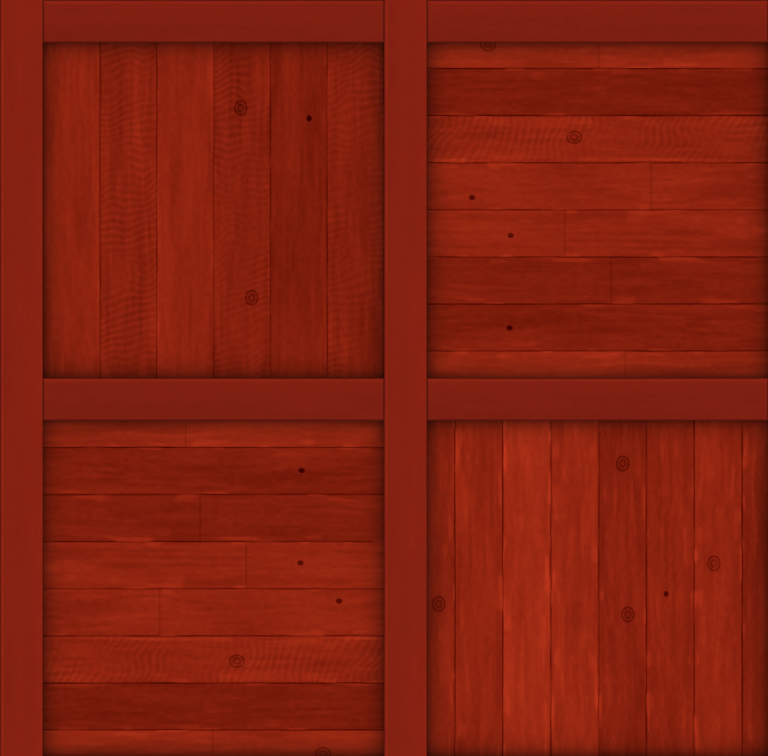
This texture is drawn by a Shadertoy shader. Its source:

```glsl
// Red painted barn wall: a 2 x 2 grid of framed panels filled with worn planks.
// Plank direction alternates like a checkerboard; the two horizontal panels are
// half-turns of each other. Grain, knots, saw marks and scuffs come from noise.

const vec3 DEEP_RED   = vec3(0.39, 0.07, 0.02);
const vec3 BRIGHT_RED = vec3(0.61, 0.16, 0.075);
const vec3 FRAME_RED  = vec3(0.505, 0.127, 0.072);
const float FRAME = 0.1125;   // frame width as a share of a cell

// Base brightness of each plank, eight per panel style
const float PLANK_TONE[24] = float[24](
    0.72, 0.64, 0.74, 0.56, 0.50, 0.56, 0.56, 0.56,
    0.88, 0.48, 0.74, 0.74, 0.76, 0.52, 0.50, 0.92,
    0.72, 0.76, 1.00, 0.88, 0.58, 0.68, 0.78, 0.64);

struct Panel {
    int style;
    float planks, offset;     // plank count and shift of the first one
    float wear, knots;        // scuff strength and knot probability
    float sawStep, sawPhase;  // which planks carry saw marks
    float joints;             // strength of butt joints
};

float hash(vec2 p) {
    vec3 q = fract(p.xyx * 0.1031);
    q += dot(q, q.yzx + 33.33);
    return fract((q.x + q.y) * q.z);
}

float noise(vec2 p) {
    vec2 i = floor(p), f = fract(p);
    f = f * f * (3.0 - 2.0 * f);
    return mix(mix(hash(i), hash(i + vec2(1, 0)), f.x),
               mix(hash(i + vec2(0, 1)), hash(i + vec2(1, 1)), f.x), f.y);
}

float line(float d, float halfWidth, float px) {
    return 1.0 - smoothstep(halfWidth - 0.5 * px, halfWidth + px, abs(d));
}

// Darkening of one knot; d is the offset from its centre
float knot(vec2 d, float kind, float px) {
    float r = length(d * vec2(0.9, 1.1));
    float hole = 1.0 - smoothstep(0.008 - px, 0.008 + px, r);
    float rings = line(r - 0.019, 0.002, px) * 0.5 + line(r - 0.009, 0.002, px) * 0.4;
    float halo = exp(-r * r * 2500.0) * 0.25;
    return kind > 0.55 ? hole * 1.1 : rings + halo;
}

// Brightness of the planks; q = (along, across) in 0..1
float plankTone(vec2 q, Panel p, float px) {
    float s = q.y * p.planks + p.offset;
    float id = floor(s), v = fract(s);
    vec2 key = vec2(id, float(p.style) * 17.0 + 5.0);
    float tone = PLANK_TONE[p.style * 8 + int(id)];

    // Grain: broad bands, fibres and fine speckle
    vec2 g = q + vec2(hash(key) * 9.0, id * 3.0);
    g.y += 0.012 * (noise(g * vec2(7.0, 9.0)) - 0.5);
    tone += 0.26 * (noise(g * vec2(4.0, 18.0)) - 0.5);
    tone += 0.24 * (noise(g * vec2(7.0, 95.0)) - 0.5);
    tone += 0.16 * (noise(g * vec2(65.0, 130.0)) - 0.5);

    // Slanted saw marks
    if (mod(id, p.sawStep) == p.sawPhase) {
        float phase = q.x * 46.0 + v * 2.2 + 2.0 * noise(g * vec2(8.0, 20.0));
        float tooth = abs(fract(phase) - 0.5) * 2.0;
        tone += 0.26 * (smoothstep(0.2, 0.9, tooth) - 0.5) * noise(g * vec2(9.0, 14.0));
    }

    // Knots: at most one in each third of a plank
    float third = floor(q.x * 3.0);
    vec2 spot = key + vec2(third * 11.0, third * 5.0);
    if (hash(spot) < p.knots) {
        vec2 centre = 0.25 + 0.5 * vec2(hash(spot + 31.0), hash(spot + 57.0));
        vec2 d = vec2(q.x - (third + centre.x) / 3.0, (v - centre.y) / p.planks);
        tone -= knot(d, hash(spot + 83.0), px);
    }

    // Scuffed paint, mostly beside the seams
    float seam = min(v, 1.0 - v) / p.planks;
    float scuff = smoothstep(0.62, 0.9, noise(g * vec2(16.0, 75.0)));
    tone += p.wear * scuff * (0.25 + exp(-seam * 90.0));

    // Seams and butt joints
    float cut = 0.35 + 0.5 * noise(vec2(q.x * 14.0, floor(s + 0.5) * 7.0));
    tone -= cut * (0.55 + p.wear) * line(seam, 0.0017, px);
    float joint = q.x - 0.2 - 0.6 * hash(key + 71.0);
    return tone - p.joints * step(0.5, hash(key + 43.0)) * line(joint, 0.0015, px);
}

// Flat frame boards: stiles run through, rails butt against them
vec3 frameColor(vec2 f, vec2 cell, float px) {
    bool stile = f.x < FRAME;
    vec2 g = stile ? f.yx + cell.yx : f + cell;
    float shade = 0.965 + 0.05 * noise(g * vec2(5.0, 40.0)) + 0.03 * noise(g * vec2(50.0, 120.0));
    float side = (stile ? f.x : f.y) / FRAME;
    shade += (stile ? 0.03 : -0.03) + 0.05 * (0.5 - side) * (stile ? -1.0 : 1.0);
    shade += 0.07 * line(side - 0.06, 0.025, px / FRAME);
    float edge = min(min(f.x, 1.0 - f.x), abs(f.x - FRAME));
    if (!stile) edge = min(edge, min(f.y, abs(f.y - FRAME)));
    return FRAME_RED * (shade - 0.28 * line(edge, 0.002, px));
}

void mainImage(out vec4 fragColor, in vec2 fragCoord) {
    vec2 uv = fragCoord / iResolution.xy;
    vec2 grid = vec2(uv.x, 1.0 - uv.y) * 2.0;
    vec2 cell = floor(grid), f = fract(grid);
    float px = 2.0 / iResolution.y;

    // Panel style and direction for this cell
    Panel smoothBoards = Panel(0, 6.0, 0.0, 0.15, 0.12, 2.0, 1.0, 0.0);
    Panel mixedBoards  = Panel(1, 7.12, 0.45, 0.40, 0.28, 8.0, 2.0, 0.25);
    Panel wornBoards   = Panel(2, 7.12, 0.42, 0.50, 0.28, 9.0, 8.0, 0.0);
    vec2 q = clamp((f - FRAME) / (1.0 - FRAME), 0.0, 0.9999);
    bool upright = cell.x == cell.y;
    Panel panel = mixedBoards;
    if (upright) {
        q = q.yx;
        if (cell.x < 0.5) panel = smoothBoards;
        else panel = wornBoards;
    } else if (cell.y > 0.5) q = 0.9999 - q;

    // Planks, darkened by the shadow of the frame
    vec3 wood = mix(DEEP_RED, BRIGHT_RED, plankTone(q, panel, px / (1.0 - FRAME)));
    vec2 gap = min(f - FRAME, 1.0 - f);
    vec2 shadow = exp(-max(gap, 0.0) / 0.022);
    wood *= (1.0 - 0.42 * shadow.x) * (1.0 - 0.45 * shadow.y);

    float inside = smoothstep(-0.5 * px, 0.5 * px, min(f.x - FRAME, f.y - FRAME));
    vec3 color = mix(frameColor(f, cell, px), wood, inside);
    fragColor = vec4(clamp(color, 0.0, 1.0), 1.0);
}
```
